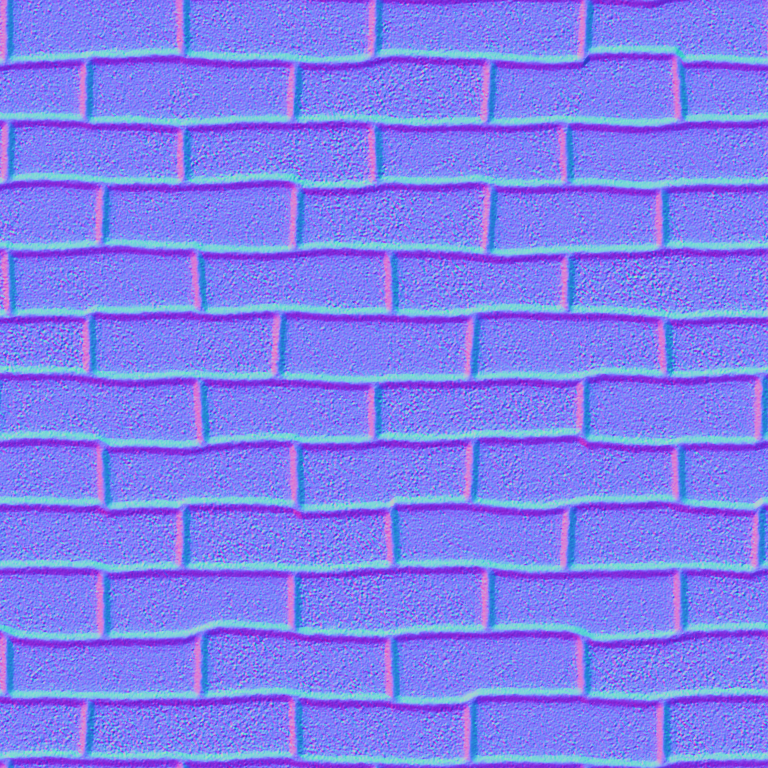
This texture map is drawn by a WebGL 1 fragment shader. Its source:

```glsl
precision highp float;
// Tangent-space normal map of a worn brick wall: 12 courses of 4 bricks in running bond.
// A brick height field with uneven joints is differentiated into slopes, then
// fine cellular grain, denser on some bricks and patches, roughens the faces.
uniform vec2 u_resolution;

const float TAU = 6.2831853;

vec2 hash2(vec2 p) {
  vec3 q = fract(p.xyx * vec3(0.1031, 0.1030, 0.0973));
  q += dot(q, q.yzx + 33.33);
  return fract((q.xx + q.yz) * q.zy);
}

// Random pair for a spot in the bond: k counts half bricks, row counts courses
vec2 bondHash(float k, float row) {
  return hash2(vec2(mod(k, 8.0), mod(row, 12.0)) * 7.0 + 3.0);
}

// Sideways shift of an upright joint, in half bricks
float jointShift(float k, float row) {
  vec2 h = bondHash(k + 0.4, row);
  return 0.17 * (step(0.5, h.x) - 0.5) + 0.04 * (h.y - 0.5);
}

// Height of bed joint j at x8, stepping where upright joints meet it
float bedJoint(float j, float x8) {
  float k = floor(x8 + 0.5);
  float row = j - mod(j + k + 1.0, 2.0);
  float soft = bondHash(k + 0.7, j).x;
  float blend = mix(0.04, 0.38, soft * soft);
  float right = smoothstep(-blend, blend, x8 - k - jointShift(k, row));
  float level = mix(bondHash(k - 1.0, j).y, bondHash(k, j).y, right) - 0.5;
  float phase = TAU * bondHash(0.2, j).x;
  float wave = sin(x8 * TAU * 0.375 + phase) + 0.5 * sin(x8 * TAU * 0.875 - 2.0 * phase);
  return j + 0.09 + 0.15 * level + 0.025 * wave;
}

// Steep edge with a soft shoulder, by distance from the joint's middle
float edgeRise(float d, float width) {
  return 0.76 * smoothstep(0.0, width, d) + 0.24 * smoothstep(0.0, width * 1.9, d);
}

// Returns brick height (0 in the joint, 1 on the face), brick index and row
vec3 brick(vec2 p) {
  float x8 = p.x * 8.0;
  float y = p.y * 12.0;
  float j = floor(y - 0.09 + 0.5);
  float bed = y - bedJoint(j, x8);
  float row = bed > 0.0 ? j : j - 1.0;

  // Nearest upright joint of this course, leaning a little
  float odd = mod(row + 1.0, 2.0);
  float k = 2.0 * floor((x8 - odd) * 0.5 + 0.5) + odd;
  float lean = 0.09 * (bondHash(k, row + 0.3).x - 0.5) * (y - row - 0.6);
  float upright = x8 - k - jointShift(k, row) - lean;

  float h = edgeRise(abs(bed) / 12.0, 0.0104) * edgeRise(abs(upright) / 8.0, 0.0098);
  return vec3(h, upright > 0.0 ? k : k - 2.0, row);
}

// Summed slopes of small round pits and bumps, one per cell, kept by density
vec2 grain(vec2 p, float cells, float density) {
  vec2 base = floor(p * cells);
  vec2 f = fract(p * cells);
  vec2 slope = vec2(0.0);
  for (int y = -1; y <= 1; y++) {
    for (int x = -1; x <= 1; x++) {
      vec2 o = vec2(float(x), float(y));
      vec2 cell = mod(base + o, cells);
      vec2 kind = hash2(cell + 271.0);
      vec2 d = f - o - hash2(cell);
      float fall = max(0.0, 1.0 - dot(d, d));
      float side = kind.y < 0.6 ? 1.0 : -1.0;
      slope += d * fall * fall * side * step(kind.x, density);
    }
  }
  return slope;
}

// Layered sines marking worn patches, about -1 to 1
float patches(vec2 p) {
  vec2 q = p * TAU;
  q += 0.7 * sin(q.yx * vec2(3.0, 4.0) + vec2(1.0, 2.6));
  float s = sin(q.x * 4.0 + 1.3) * sin(q.y * 5.0 + 0.4);
  s += 0.7 * sin(q.x * 9.0 - q.y * 7.0) * sin(q.y * 11.0 + q.x * 5.0);
  s += 0.6 * sin(q.x * 23.0 + q.y * 13.0) * sin(q.y * 27.0 - q.x * 17.0);
  return s * 0.6;
}

void main() {
  vec2 p = gl_FragCoord.xy / u_resolution;

  // Joint slopes by central differences, at a slightly roughened place
  vec2 e = vec2(0.0008, 0.0);
  vec2 q = p + 0.0022 * grain(p, 140.0, 0.9);
  vec3 here = brick(q);
  vec2 slope = vec2(brick(q + e.xy).x - brick(q - e.xy).x,
                    brick(q + e.yx).x - brick(q - e.yx).x);
  slope *= 0.0079 / (2.0 * e.x);

  // Faint grain everywhere, sharper pitting where the brick is worn
  float wear = bondHash(here.y + 0.1, here.z).x;
  float density = clamp(0.14 + 0.32 * wear * wear + 0.3 * patches(p), 0.02, 0.75);
  float face = mix(0.45, 1.0, here.x);
  slope += face * 0.6 * grain(p, 370.0, 0.8);
  slope += face * (1.2 + 0.7 * density) * grain(p + 0.37, 290.0, density);

  vec3 normal = normalize(vec3(-slope.x, slope.y, 1.0));
  gl_FragColor = vec4((0.5 + 0.5 * normal) * vec3(1.0, 1.0, 0.98), 1.0);
}
```
